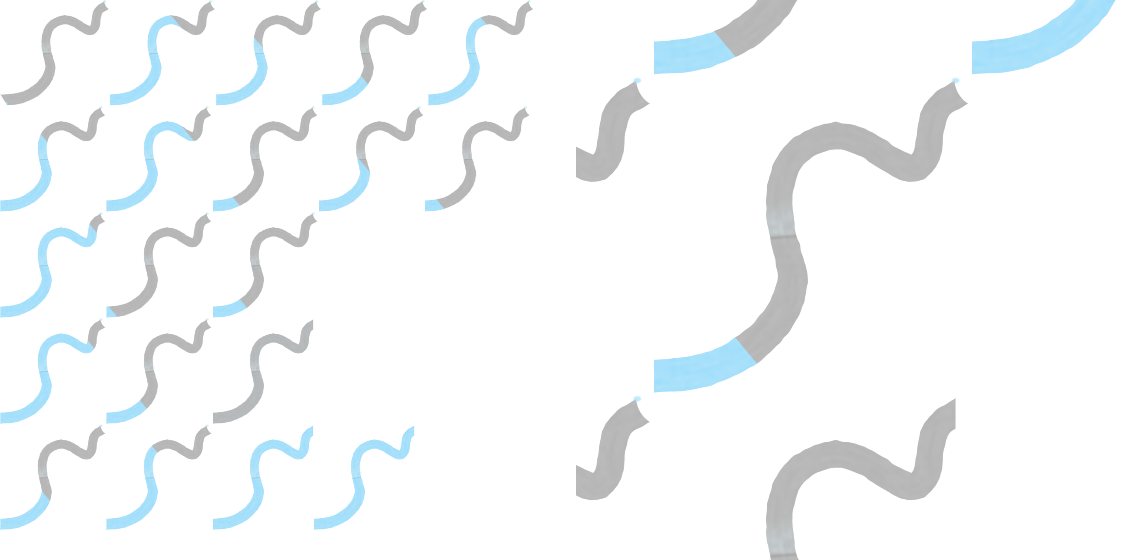
Left: the whole. Right: its middle third, enlarged.
Give the GLSL for this pattern, as a WebGL 2 fragment shader.

```glsl
#version 300 es
precision highp float;
// Rows of winding painted ribbons, each filled blue from the lower left up to its own level, the rest grey.

uniform vec2 u_resolution;
out vec4 fragColor;

// Ribbon centre line, y down, in 768ths of the canvas.
const int POINTS = 20;
const vec2 path[POINTS] = vec2[](
    vec2(-20, 138), vec2(0, 137), vec2(24, 134), vec2(44, 124), vec2(58, 109),
    vec2(63.5, 94), vec2(61.5, 82), vec2(58.5, 70), vec2(57.5, 54), vec2(61, 41),
    vec2(69, 32), vec2(83, 27), vec2(97, 31), vec2(110, 39), vec2(119, 42),
    vec2(125, 36), vec2(126.5, 24), vec2(130.5, 14), vec2(140, 7.5), vec2(152, 1));

// Fill level of each cell, row by row from the top; -1 is empty.
const int levels[25] = int[](
    0, 13, 9, 6, 12,
    10, 14, 3, 8, 2,
    16, 1, 4, -1, -1,
    15, 5, 0, -1, -1,
    7, 11, 20, 20, -1);

float hash(vec2 p) {
    return fract(sin(dot(p, vec2(127.1, 311.7))) * 43758.5453);
}

float noise(vec2 p) {
    vec2 i = floor(p), f = fract(p);
    f = f * f * (3.0 - 2.0 * f);
    return mix(mix(hash(i), hash(i + vec2(1, 0)), f.x),
               mix(hash(i + vec2(0, 1)), hash(i + vec2(1, 1)), f.x), f.y);
}

vec2 catmullRom(vec2 a, vec2 b, vec2 c, vec2 d, float t) {
    return b + 0.5 * t * (c - a + t * (2.0 * a - 5.0 * b + 4.0 * c - d
             + t * (3.0 * (b - c) + d - a)));
}

// Returns distance to the centre line, position along it and signed offset across it.
vec3 ribbon(vec2 p) {
    vec3 nearest = vec3(1e5, 0, 0);
    vec2 start = path[0];
    for (int i = 0; i < POINTS - 1; i++) {
        vec2 a = path[max(i - 1, 0)], b = path[i];
        vec2 c = path[i + 1], d = path[min(i + 2, POINTS - 1)];
        for (int j = 1; j <= 4; j++) {
            vec2 end = catmullRom(a, b, c, d, float(j) / 4.0);
            vec2 along = end - start, rel = p - start;
            float h = clamp(dot(rel, along) / dot(along, along), 0.0, 1.0);
            float dist = length(rel - along * h);
            if (dist < nearest.x) {
                float side = sign(along.x * rel.y - along.y * rel.x);
                nearest = vec3(dist, float(i) + (float(j) - 1.0 + h) / 4.0, side * dist);
            }
            start = end;
        }
    }
    return nearest;
}

void main() {
    vec2 canvas = gl_FragCoord.xy / u_resolution * 768.0;
    canvas.y = 768.0 - canvas.y;
    float px = 768.0 / min(u_resolution.x, u_resolution.y);

    // Cell grid; the top row sits further right, the last ribbon is packed tighter.
    const float pitch = 145.5;
    int row = int(canvas.y / pitch);
    float shift = row == 0 ? 5.5 : 0.5;
    if (row == 4 && canvas.x > 430.0) shift = -6.5;
    int col = max(int(floor((canvas.x - shift) / pitch)), 0);
    vec2 p = canvas - vec2(float(col) * pitch + shift, float(row) * pitch);
    int level = row < 5 && col < 5 ? levels[row * 5 + col] : -1;

    vec3 color = vec3(1);
    if (level >= 0) {
        vec3 r = ribbon(p);
        float halfWidth = mix(7.6, 6.1, smoothstep(3.0, 7.0, r.y));
        float edge = r.x - halfWidth + 0.7 * (noise(p * 0.3) - 0.5);

        // Ends: square or slanted start, notched or straight tip.
        bool first = row == 0 && col == 0;
        bool straightTip = row > 2 && col > 1;
        float startCut = first ? 0.8 * (p.y - 130.0) * 0.6 - 0.8 * (p.x + 4.5) : -p.x;
        float tipCut = straightTip ? p.x - 138.0 : 13.5 - length(p - vec2(151, 1));
        edge = max(edge, max(startCut, max(tipCut, -p.y)));

        // Brush streaks, a pale worn patch and a thin seam.
        float streak = noise(vec2(r.y * 2.0, r.z * 0.6 + 20.0));
        float grain = noise(p * 0.45);
        float wash = 0.6 * streak + 0.4 * grain;
        float worn = smoothstep(54.0, 68.0, p.y) * smoothstep(74.0, 71.0, p.y)
                   * smoothstep(70.0, 62.0, p.x);
        float seam = smoothstep(1.2, 0.2, abs(p.y - 73.5 - 0.08 * (58.0 - p.x)))
                   * smoothstep(70.0, 66.0, p.x);
        vec3 grey = vec3(0.705 + 0.03 * wash);
        vec3 blue = mix(vec3(0.61, 0.865, 0.985), vec3(0.69, 0.89, 0.98), wash);

        // The fill front is a diagonal wipe in even steps.
        float front = p.x - 0.83 * p.y + 120.0 - (1.5 + 14.2 * float(level));
        if (level == 0) front = first ? length(p - vec2(1.5, 142)) - 3.0 : 1.0;
        vec3 paint = mix(blue, grey, smoothstep(-px, px, front));
        paint = mix(paint, vec3(0.85, 0.93, 0.96), 0.3 * worn * (0.5 + wash));
        paint *= 1.0 - 0.07 * seam;

        color = mix(color, paint, smoothstep(0.6 * px, -0.6 * px, edge));

        // Leftover fleck of blue at the notched tip.
        float fleck = straightTip ? 1e3 : length((p - vec2(138, 1.8)) * vec2(0.7, 1)) - 1.2;
        color = mix(color, blue, 0.7 * smoothstep(px, -px, fleck));
    }
    fragColor = vec4(color, 1);
}
```
